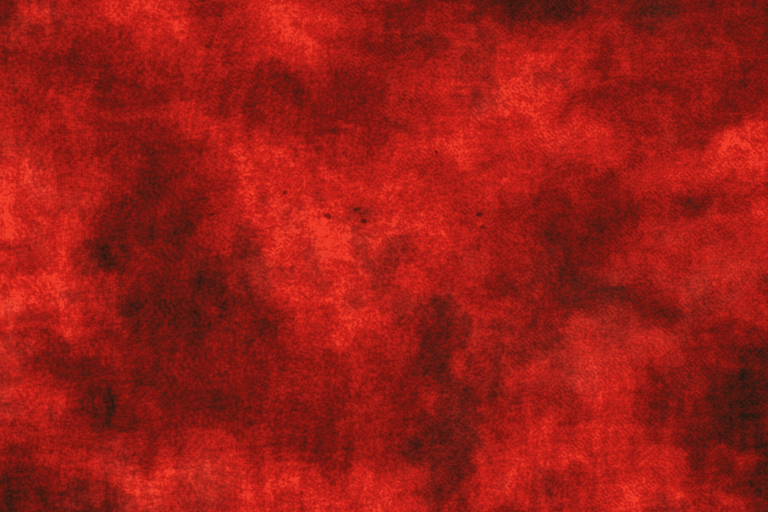
Reproduce this texture procedurally as a Shadertoy shader.

```glsl
// Worn crimson cloth with sooty blotches, brushed streaks and a fine woven grain.

// Colour ramp, ordered by red level
const vec3 SOOT    = vec3(0.14, 0.10, 0.07);
const vec3 UMBER   = vec3(0.33, 0.095, 0.068);
const vec3 MAROON  = vec3(0.53, 0.085, 0.065);
const vec3 SCARLET = vec3(0.81, 0.135, 0.105);
const vec3 EMBER   = vec3(0.94, 0.23, 0.16);
const vec3 FADED   = vec3(0.00, 0.06, 0.045);

// Tone and feature strengths
const float BASE_TONE    = 0.69;
const vec2  CLOUD_SCALE  = vec2(3.3, 3.9);
const float CLOUD_GAIN   = 0.66;
const float CLOUD_AMOUNT = 1.20;
const float EDGE_SHADE   = 0.10;
const float BRUSH_AMOUNT = 0.13;
const float SCUFF_AMOUNT = 0.16;
const float THREAD_AMOUNT = 0.06;
const float GRAIN_AMOUNT = 0.23;
const float SOOT_AMOUNT  = 0.17;
const float PIT_AMOUNT   = 0.28;
const int   PIT_COUNT    = 9;

float hash(vec2 p) {
    return fract(sin(dot(p, vec2(127.1, 311.7))) * 43758.5);
}

float noise(vec2 p) {
    vec2 cell = floor(p);
    vec2 f = fract(p);
    f = f * f * (3.0 - 2.0 * f);
    float low  = mix(hash(cell), hash(cell + vec2(1.0, 0.0)), f.x);
    float high = mix(hash(cell + vec2(0.0, 1.0)), hash(cell + vec2(1.0)), f.x);
    return mix(low, high, f.y);
}

mat2 rotation(float a) {
    return mat2(cos(a), sin(a), -sin(a), cos(a));
}

// Rough fractal noise; each octave is turned to hide the lattice
float fbm(vec2 p) {
    float sum = 0.0, total = 0.0, weight = 1.0;
    mat2 turn = rotation(0.6);
    for (int i = 0; i < 6; i++) {
        sum += weight * noise(p);
        total += weight;
        weight *= CLOUD_GAIN;
        p = turn * p * 2.03 + 17.3;
    }
    return sum / total;
}

float rampStep(float tone, vec3 from, vec3 to) {
    return clamp((tone - from.r) / (to.r - from.r), 0.0, 1.0);
}

vec3 clothColor(float tone) {
    vec3 c = mix(SOOT, UMBER, rampStep(tone, SOOT, UMBER));
    c = mix(c, MAROON, rampStep(tone, UMBER, MAROON));
    c = mix(c, SCARLET, rampStep(tone, MAROON, SCARLET));
    return mix(c, EMBER, rampStep(tone, SCARLET, EMBER));
}

// Small torn pits scattered around the middle band
float pits(vec2 p, float aspect) {
    float mask = 0.0;
    vec2 ragged = p + 0.008 * (vec2(noise(p * 70.0), noise(p * 70.0 + 31.0)) - 0.5);
    for (int i = 0; i < PIT_COUNT; i++) {
        float id = float(i);
        vec2 center = vec2(aspect * mix(0.2, 0.8, hash(vec2(id, 3.1))),
                           mix(0.52, 0.72, hash(vec2(id, 7.7))));
        float radius = mix(0.003, 0.008, hash(vec2(id, 5.3)));
        float d = length((ragged - center) * vec2(0.8, 1.2));
        mask = max(mask, 1.0 - smoothstep(0.4 * radius, 1.3 * radius, d));
    }
    return mask;
}

void mainImage(out vec4 fragColor, in vec2 fragCoord) {
    vec2 uv = fragCoord / iResolution.xy;
    vec2 p = fragCoord / iResolution.y;
    float aspect = iResolution.x / iResolution.y;

    // Warped clouds, darker towards the sides and the bottom
    vec2 warp = vec2(fbm(p * 4.0 + 4.0), fbm(p * 4.0 + 23.0)) - 0.5;
    float clouds = fbm((p + 0.22 * warp) * CLOUD_SCALE + 9.0) - 0.5;
    float edge = smoothstep(0.25, 0.75, length((uv - vec2(0.5, 0.58)) * vec2(0.95, 1.05)));
    float tone = BASE_TONE + CLOUD_AMOUNT * clouds - EDGE_SHADE * edge;

    // Sooty stains with rough, broken borders
    float stainField = fbm(p * 4.6 + vec2(51.0, 12.0)) + 0.06 * edge;
    float stain = smoothstep(0.57, 0.78, stainField);
    tone -= SOOT_AMOUNT * stain;

    // Slanted brush marks
    vec2 q = rotation(0.5 + 1.2 * (noise(p * 1.3 + 2.0) - 0.5)) * p;
    float brush = noise(q * vec2(75.0, 13.0)) - 0.5;
    tone += BRUSH_AMOUNT * brush * smoothstep(0.35, 0.7, noise(p * 2.4 + 40.0));

    // Level and upright scuffs in patches, over a finer mesh of threads
    vec2 waver = p + 0.02 * vec2(noise(p * 14.0 + 5.0), noise(p * 14.0 + 45.0));
    float level = noise(waver * vec2(11.0, 60.0) + 13.0) - 0.5;
    float upright = noise(waver * vec2(60.0, 9.0) + 33.0) - 0.5;
    float lean = smoothstep(0.3, 0.7, noise(p * 3.0 + 70.0));
    tone += SCUFF_AMOUNT * mix(level, upright, lean) * (0.4 + 0.6 * edge);
    float threads = noise(waver * vec2(140.0, 20.0))
                  + noise(waver * vec2(18.0, 130.0) + 60.0) - 1.0;
    tone += THREAD_AMOUNT * threads * (0.6 + 0.8 * edge);

    // Leathery weave: flat crumbs and crisp turned specks
    vec2 bend = 0.005 * vec2(noise(p * 60.0), noise(p * 60.0 + 80.0));
    float crumb = noise(rotation(0.25) * (p + bend) * vec2(160.0, 225.0)) - 0.5;
    float speck = noise(rotation(0.7) * p * 290.0 + 7.3) - 0.5;
    tone += GRAIN_AMOUNT * (0.4 * crumb + 0.9 * speck);

    tone -= PIT_AMOUNT * pits(p, aspect);

    // Faded patches lift green and blue; soot drains the red a little
    vec3 color = clothColor(tone);
    color += FADED * smoothstep(0.56, 0.76, fbm(p * 3.1 + 77.0)) * tone;
    color = mix(color, vec3(0.60, 0.30, 0.22) * color.r, 0.25 * stain);

    fragColor = vec4(clamp(color, 0.0, 1.0), 1.0);
}
```
